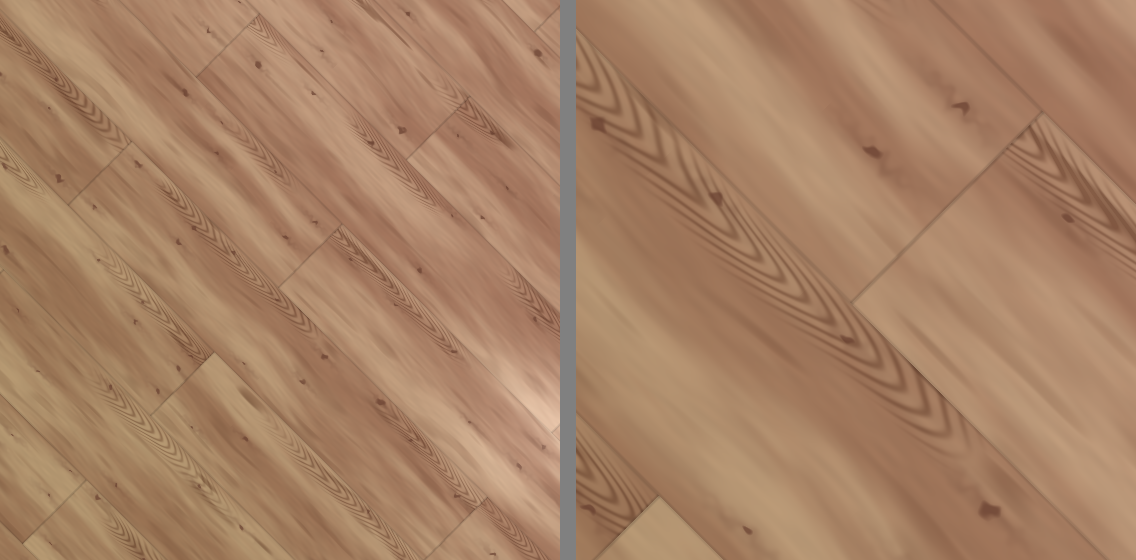
Left: the whole. Right: its middle third, enlarged.
Reproduce this texture procedurally as a WebGL 2 fragment shader.

```glsl
#version 300 es
precision highp float;
// Diagonal wood-plank floor: boards in rows with alternating staggered joints.
// Stretched noise makes the grain; bent stripes make arched rings along one
// edge of each board, with scattered knots and a soft light across the floor.

uniform vec2 u_resolution;
out vec4 outColor;

const float BOARD_WIDTH = 0.1615;
const float BOARD_LENGTH = 0.898;
const vec3 HONEY = vec3(0.655, 0.525, 0.390);
const vec3 ROSE = vec3(0.705, 0.542, 0.442);
const vec3 HEART_TINT = vec3(0.90, 0.84, 0.82);
const vec3 SAP_TINT = vec3(1.07, 1.12, 1.12);
const vec3 RING_TINT = vec3(0.74, 0.66, 0.62);
const vec3 KNOT_COLOR = vec3(0.40, 0.24, 0.18);

float hash(vec2 p) {
  return fract(sin(dot(p, vec2(127.1, 311.7))) * 43758.5453);
}

float noise(vec2 p) {
  vec2 i = floor(p), f = fract(p);
  f = f * f * (3.0 - 2.0 * f);
  float low = mix(hash(i), hash(i + vec2(1.0, 0.0)), f.x);
  float high = mix(hash(i + vec2(0.0, 1.0)), hash(i + vec2(1.0)), f.x);
  return mix(low, high, f.y);
}

// Long streaks: p.x runs along the board, p.y across it.
float streaks(vec2 p, float seed) {
  float sum = 0.0, weight = 0.5;
  vec2 scale = vec2(2.6, 24.0);
  for (int i = 0; i < 4; i++) {
    sum += weight * noise(p * scale + seed * 37.0 + float(i) * 11.3);
    p.y += p.x * 0.035;
    scale *= vec2(2.2, 2.0);
    weight *= 0.55;
  }
  return sum / 1.01;
}

// Nested pointed arches, centred on p.y = 0.
float arches(vec2 p, float seed) {
  float bend = sqrt(p.y * p.y + 0.00002) * 4.0;
  float drift = noise(p * vec2(14.0, 60.0) + seed * 19.0) * 0.035;
  float wave = 0.5 + 0.5 * sin((p.x + bend + drift) * 300.0);
  float patches = smoothstep(0.40, 0.66, noise(vec2(p.x * 5.5, seed * 53.0)));
  return wave * wave * patches * (1.0 - smoothstep(0.008, 0.021, abs(p.y)));
}

// One possible knot per cell of a lane, drawn as a ragged oval.
float knots(vec2 p, float cellLength, float chance, float seed) {
  float cell = floor(p.x / cellLength);
  vec2 id = vec2(cell, seed * 91.0);
  float size = mix(0.003, 0.0085, pow(hash(id + 3.1), 2.0));
  vec2 center = vec2((cell + mix(0.3, 0.7, hash(id + 1.7))) * cellLength,
                     (hash(id + 5.3) - 0.5) * 0.03);
  vec2 d = p - center;
  d.y += (noise(p * 160.0) - 0.5) * 0.007;
  float oval = length(d * vec2(0.6, 1.1));
  float core = 1.0 - smoothstep(size * 0.35, size, oval);
  float tail = exp(-dot(d * vec2(30.0, 220.0), d * vec2(30.0, 220.0)));
  return step(hash(id + 7.9), chance) * max(core, tail * 0.35);
}

float seam(float distanceToEdge, float width, float pixel) {
  return 1.0 - smoothstep(width * 0.3, width + pixel, distanceToEdge);
}

void main() {
  vec2 uv = gl_FragCoord.xy / u_resolution;
  float pixel = 1.0 / min(u_resolution.x, u_resolution.y);

  // Board layout: along runs down to the right, across runs up to the right.
  float across = (uv.x + uv.y - 1.0) * 0.70711 + 0.012;
  float row = floor(across / BOARD_WIDTH);
  float stagger = mix(0.715, 0.345, mod(row, 2.0));
  float along = (uv.x + 1.0 - uv.y) * 0.70711 - stagger;
  float board = floor(along / BOARD_LENGTH);
  vec2 p = vec2(along - board * BOARD_LENGTH, across - row * BOARD_WIDTH);
  float seed = hash(vec2(row, board) + 4.7);

  // Room light shifts from honey at lower left to rose at upper right.
  float warmth = smoothstep(0.25, 1.05, uv.x * 0.85 + uv.y * 0.55);
  vec3 color = mix(HONEY, ROSE, warmth);

  // Grain, slightly wavy, with a small tone change per board.
  vec2 g = p;
  g.y += (noise(vec2(p.x * 7.0, p.y * 12.0 + seed * 29.0)) - 0.5) * 0.014;
  float tone = streaks(g, seed) + (seed - 0.5) * 0.07;
  color *= mix(HEART_TINT, SAP_TINT, smoothstep(0.22, 0.78, tone));
  color *= 1.0 + 0.05 * (noise(g * vec2(42.0, 230.0) + seed * 61.0) - 0.5);

  // Dark flecks over the board, densest in the figured lane near one edge.
  vec2 lane = vec2(g.x, g.y - BOARD_WIDTH * 0.89);
  float figured = exp(-lane.y * lane.y * 5000.0);
  float fleck = noise(g * vec2(13.0, 105.0) + seed * 71.0);
  fleck = smoothstep(0.66, 0.95, fleck) * mix(0.30, 0.85, figured);
  float rings = arches(lane, seed);
  color *= mix(vec3(1.0), RING_TINT, min(rings * 0.75 + fleck, 1.0));

  // Knots in three lanes, most often beside the rings.
  float knot = 0.0;
  for (int i = 0; i < 3; i++) {
    float k = float(i);
    vec2 q = vec2(p.x, p.y - BOARD_WIDTH * (0.2 + 0.33 * k));
    knot = max(knot, knots(q, 0.115, 0.22 + 0.18 * k, seed + k * 0.37));
  }
  color = mix(color, KNOT_COLOR, knot * 0.72);

  // Faint long seams and butt joints.
  float sideGap = min(p.y, BOARD_WIDTH - p.y);
  float endGap = min(p.x, BOARD_LENGTH - p.x);
  color *= 1.0 - 0.09 * seam(sideGap, 0.0014, pixel);
  color *= 1.0 - 0.13 * seam(endGap, 0.0014, pixel);

  // Window glare at the right edge, broken up by the grain.
  vec2 glare = (uv - vec2(1.0, 0.24)) * vec2(7.0, 8.0);
  color += vec3(0.20, 0.22, 0.22) * exp(-dot(glare, glare)) * (0.3 + tone);
  outColor = vec4(color, 1.0);
}
```
